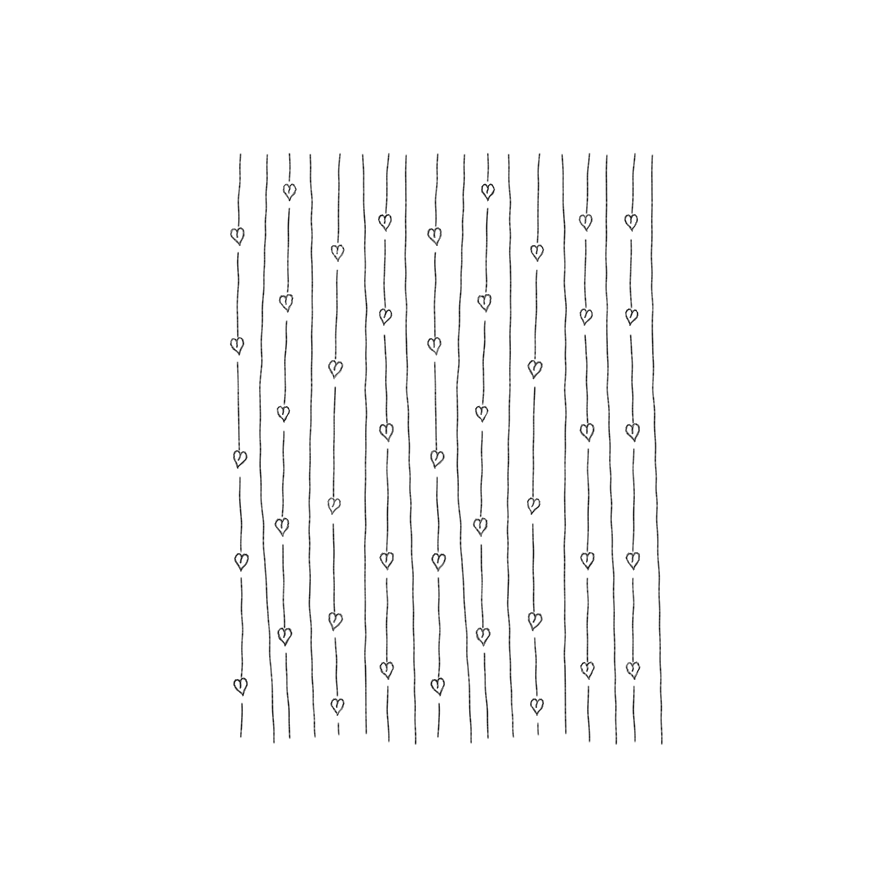
A Shadertoy shader for this pattern:

```glsl
// Hand-inked vertical strands on white: plain wavering lines alternate with
// lines strung with small open hearts. Four strand pairs are defined by sway
// curves, then repeated with a shift; gradient noise roughens the ink.

const float SHEET = 768.0;           // design units across the canvas
const vec3 PAPER = vec3(1.0);
const vec3 INK = vec3(0.10);
const float PEN_WIDTH = 1.2;
const float HEART_PEN_WIDTH = 1.3;
const vec2 HEART_HALF = vec2(5.4, 7.0);
const float GAP_ABOVE = 8.5;         // bare paper around each heart
const float GAP_BELOW = 14.0;
const float TOP = 132.0;
const float LENGTH = 500.0;
const float WOBBLE = 0.9;
const float GRAIN = 0.55;
const float TAU = 6.2831853;

const int PAIRS = 9;                 // four, four again, then the last once more
const int KINDS = 4;
const int HEARTS = 5;
const float REPEAT_SHIFT = 169.0;
const float LAST_SHIFT = 211.0;

// Per kind: x at the top, and the lower end
const vec4 STRUNG_X = vec4(206.0, 248.5, 291.0, 333.0);
const vec4 PLAIN_X = vec4(229.0, 266.0, 311.0, 348.0);
const vec4 STRUNG_END = vec4(632.0, 633.0, 630.0, 636.0);
const vec4 PLAIN_END = vec4(637.0, 632.0, 629.0, 638.0);

// Sway amplitudes: lean, bow, wave, ripple
const vec4 STRUNG_SWAY[4] = vec4[4](vec4(1.0, -1.5, -1.5, 0.0),
    vec4(0.0, -5.5, 1.5, 0.0), vec4(-0.5, -4.5, 1.0, 0.0), vec4(0.0, -2.2, -1.0, -1.2));
const vec4 PLAIN_SWAY[4] = vec4[4](vec4(6.0, -8.0, 0.0, 1.0),
    vec4(4.0, -2.0, 2.0, 0.0), vec4(3.0, 1.0, 1.0, 0.0), vec4(8.0, -1.5, -1.0, 0.0));

// Heart heights, measured down from the top edge, five per strung kind
const float HEART_Y[20] = float[20](203.0, 297.0, 394.0, 482.0, 589.0,
    165.0, 260.0, 355.0, 452.0, 546.0,  217.0, 317.0, 434.0, 533.0, 606.0,
    191.0, 272.0, 371.0, 481.0, 575.0);

float hash(float n) { return fract(sin(n * 127.1 + 3.7) * 4375.85) * 2.0 - 1.0; }

float gradientNoise(float x) {
    float cell = floor(x), f = x - cell;
    float blend = f * f * f * (f * (f * 6.0 - 15.0) + 10.0);
    return 2.0 * mix(hash(cell) * f, hash(cell + 1.0) * (f - 1.0), blend);
}

// Share of a pixel-wide window covered by a stroke at distance d
float strokeCover(float d, float width, float window) {
    float lo = max(d - 0.5 * width, -0.5 * window);
    float hi = min(d + 0.5 * width, 0.5 * window);
    return max(hi - lo, 0.0) / window;
}

float segmentDistance(vec2 p, vec2 a, vec2 b) {
    vec2 ab = b - a;
    return length(p - a - ab * clamp(dot(p - a, ab) / dot(ab, ab), 0.0, 1.0));
}

float strandX(float y, float topX, vec4 sway, float seed) {
    float t = (y - TOP) / LENGTH;
    vec4 shape = vec4(t, sin(0.5 * TAU * t), sin(TAU * t), sin(1.5 * TAU * t));
    return topX + dot(sway, shape) + WOBBLE * gradientNoise(y / 23.0 + seed * 41.0);
}

// Pen pressure: slow fading plus fine broken grain
float pressure(float y, float seed) {
    float slow = gradientNoise(y / 35.0 + seed * 17.0);
    float fine = gradientNoise(y / 2.3 + seed * 59.0);
    return clamp(0.86 + GRAIN * (0.35 * slow + 0.6 * fine), 0.3, 1.0);
}

// Open outline starting with a short tick inside the notch
float heartDistance(vec2 p) {
    vec2 a = vec2(-0.7, -0.2);
    float d = SHEET;
    for (int n = 0; n <= 24; n++) {
        float t = TAU * float(n) / 24.0, s = sin(t);
        float rise = 13.0 * cos(t) - 5.0 * cos(2.0 * t) - 2.0 * cos(3.0 * t) - cos(4.0 * t);
        vec2 b = HEART_HALF * vec2(s * s * s, rise / 14.5 + 0.17);
        d = min(d, segmentDistance(p, a, b));
        a = b;
    }
    return d;
}

void mainImage(out vec4 fragColor, in vec2 fragCoord) {
    vec2 p = fragCoord / iResolution.xy * SHEET;
    p.y = SHEET - p.y;
    float window = 1.2 * SHEET / iResolution.y;
    float ink = 0.0;

    for (int i = 0; i < PAIRS; i++) {
        int kind = i < 8 ? i % KINDS : KINDS - 1;
        float seed = float(kind) + 1.0;
        float shift = i < 4 ? 0.0 : i < 8 ? REPEAT_SHIFT + float(kind) : LAST_SHIFT;
        float x = p.x - shift;

        // Plain strand
        float plainX = strandX(p.y, PLAIN_X[kind], PLAIN_SWAY[kind], seed + 7.0);
        float span = smoothstep(-1.0, 1.0, p.y - TOP - hash(seed)) * smoothstep(-1.0, 1.0, PLAIN_END[kind] - p.y);
        ink = max(ink, span * pressure(p.y, seed + 7.0) * strokeCover(abs(x - plainX), PEN_WIDTH, window));

        // Strung strand, broken around its hearts
        float strungX = strandX(p.y, STRUNG_X[kind], STRUNG_SWAY[kind], seed);
        span = smoothstep(-1.0, 1.0, p.y - TOP - hash(seed + 4.0)) * smoothstep(-1.0, 1.0, STRUNG_END[kind] - p.y);
        for (int j = 0; j < HEARTS; j++) {
            float id = seed * 11.0 + float(j);
            float heartY = HEART_Y[kind * HEARTS + j];
            float dy = p.y - heartY;
            span *= 1.0 - smoothstep(-1.0, 1.0, dy + GAP_ABOVE + hash(id)) * smoothstep(-1.0, 1.0, GAP_BELOW + hash(id + 0.5) - dy);
            vec2 q = vec2(x - strandX(heartY, STRUNG_X[kind], STRUNG_SWAY[kind], seed), -dy);
            if (dot(q, q) > 169.0) continue;
            float tilt = 0.2 * hash(id + 0.3);
            q = mat2(cos(tilt), sin(tilt), -sin(tilt), cos(tilt)) * q / (1.0 + 0.07 * hash(id + 0.7));
            q += 0.5 * vec2(gradientNoise(q.y / 4.0 + id), gradientNoise(q.x / 4.0 - id));
            ink = max(ink, pressure(p.y + p.x, id) * strokeCover(heartDistance(q), HEART_PEN_WIDTH, window));
        }
        ink = max(ink, span * pressure(p.y, seed) * strokeCover(abs(x - strungX), PEN_WIDTH, window));
    }
    fragColor = vec4(mix(PAPER, INK, ink), 1.0);
}
```
